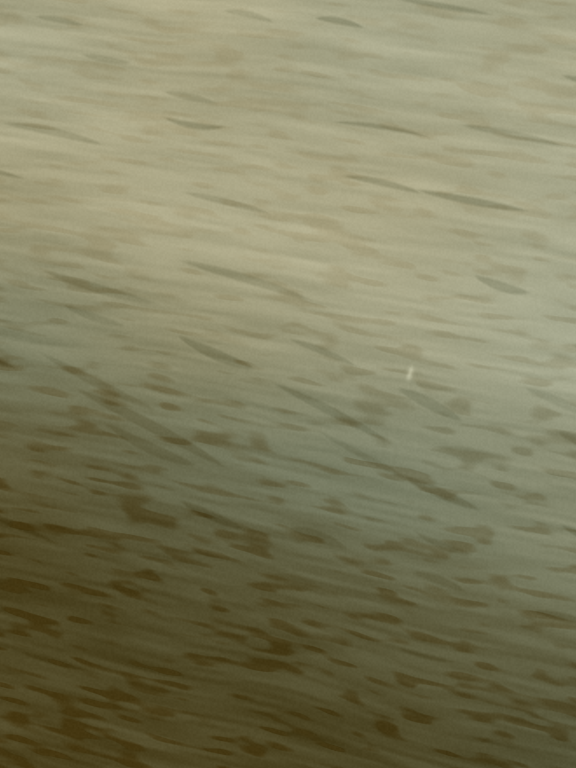
Write a WebGL 1 fragment shader that draws this texture.

```glsl
precision highp float;
// Pale oak board under uneven light: fine streaked grain and short pores
// from stretched noise, darker ray flecks from tapered strokes scattered
// on a jittered grid, all shaded by a diagonal fall of light.
uniform vec2 u_resolution;

float hash(vec2 p) {
  p = fract(p * vec2(0.1031, 0.1137));
  p += dot(p, p.yx + 33.33);
  return fract((p.x + p.y) * p.x * 17.0);
}

float noise(vec2 p) {
  vec2 i = floor(p), f = fract(p);
  f = f * f * (3.0 - 2.0 * f);
  i += 200.0;
  return mix(mix(hash(i), hash(i + vec2(1.0, 0.0)), f.x),
             mix(hash(i + vec2(0.0, 1.0)), hash(i + vec2(1.0, 1.0)), f.x), f.y);
}

// One tapered, slightly bowed stroke centred on the origin
float stroke(vec2 d, float halfLength, float halfWidth, float slope, float bow) {
  float along = d.x / halfLength;
  float across = d.y + slope * d.x - bow * (along * along - 0.4);
  float taper = 1.0 - along * along;
  float edge = abs(across) - halfWidth * taper;
  return (1.0 - smoothstep(-0.0035, 0.0035, edge)) * smoothstep(0.0, 0.5, taper);
}

// Ray flecks: longer, wider and steeper around the middle of the board
float flecks(vec2 p) {
  vec2 cell = vec2(0.23, 0.115);
  vec2 home = floor(p / cell);
  float cover = 0.0;
  for (int j = -1; j <= 1; j++) {
    for (int i = -1; i <= 1; i++) {
      vec2 id = home + vec2(float(i), float(j)) + 50.0;
      vec2 jitter = vec2(hash(id + 3.1), hash(id + 17.7));
      vec2 centre = (id - 50.0 + 0.1 + 0.8 * jitter) * cell;
      float size = hash(id + 41.3);
      float middle = exp(-pow((centre.y - 0.57) / 0.26, 2.0));
      float halfLength = mix(0.045, 0.115, size * size) * (1.0 + 0.35 * middle);
      float halfWidth = mix(0.004, 0.007, hash(id + 29.9)) * (1.0 + 0.6 * middle);
      float slope = mix(0.2, 0.5, middle) + 0.1 * (hash(id + 63.0) - 0.5);
      float bow = 0.014 * (hash(id + 71.0) - 0.4);
      float strength = mix(0.45, 1.0, hash(id + 87.0)) * step(0.14, hash(id + 99.0));
      strength *= mix(0.4, 1.0, smoothstep(0.05, 0.4, centre.y));
      cover = max(cover, strength * stroke(p - centre, halfLength, halfWidth, slope, bow));
    }
  }
  return cover;
}

vec3 woodColour(float tone) {
  vec3 shade = vec3(0.28, 0.25, 0.12);
  vec3 middle = vec3(0.475, 0.48, 0.37);
  vec3 light = vec3(0.69, 0.685, 0.57);
  return tone < 0.5 ? mix(shade, middle, tone * 2.0) : mix(middle, light, tone * 2.0 - 1.0);
}

void main() {
  vec2 p = gl_FragCoord.xy / u_resolution.x;

  // Grain coordinates: level lines sink to the right and waver gently
  float v = p.y + p.x * mix(0.25, 0.1, clamp(p.y / 1.33, 0.0, 1.0));
  v += 0.014 * noise(p * vec2(4.0, 6.0)) + 0.004 * noise(p * vec2(14.0, 22.0) + 9.0);
  float upper = smoothstep(0.55, 1.0, p.y);

  // Light falls off towards the lower left
  float fall = p.y - (0.77 - 0.38 * p.x);
  float tone = mix(0.06, 0.94, smoothstep(-0.55, 0.45, fall));
  tone += 0.09 * (noise(vec2(p.x * 2.0, v * 7.0) + 5.0) - 0.5);

  // Long streaks and fine fibres
  float streaks = noise(vec2(p.x * 4.0, v * 60.0)) - 0.5;
  float fibres = noise(vec2(p.x * 11.0 + 31.0, v * 130.0)) - 0.5;
  tone += mix(0.08, 0.13, upper) * streaks + 0.12 * fibres;

  // Short dark pores, plainer in the lower half
  float poreField = 0.65 * noise(vec2(p.x * 19.0 + v * 5.0, v * 92.0 + 11.0))
                  + 0.35 * noise(vec2(p.x * 31.0, v * 125.0 + 47.0));
  float pores = smoothstep(0.52, 0.78, poreField);
  tone -= mix(0.16, 0.08, upper) * pores;

  float fleck = flecks(p);
  tone -= fleck * mix(0.17, 0.25, upper);

  // Warm and cool drift, then faint speckle
  vec3 colour = woodColour(clamp(tone, -0.08, 1.06));
  float warmth = noise(p * vec2(3.0, 4.0) + 20.0) - 0.35 - 0.5 * p.x + 0.35 * upper;
  colour += vec3(0.022, 0.0, -0.02) * warmth + vec3(0.012, 0.0, -0.008) * pores;
  colour += 0.022 * (noise(p * 330.0) - 0.5);

  // A tiny pale scuff
  vec2 scuff = p - vec2(0.712, 0.685);
  scuff.x -= 0.25 * scuff.y;
  colour += 0.16 * exp(-dot(scuff * vec2(210.0, 95.0), scuff * vec2(210.0, 95.0)));

  gl_FragColor = vec4(colour, 1.0);
}
```
